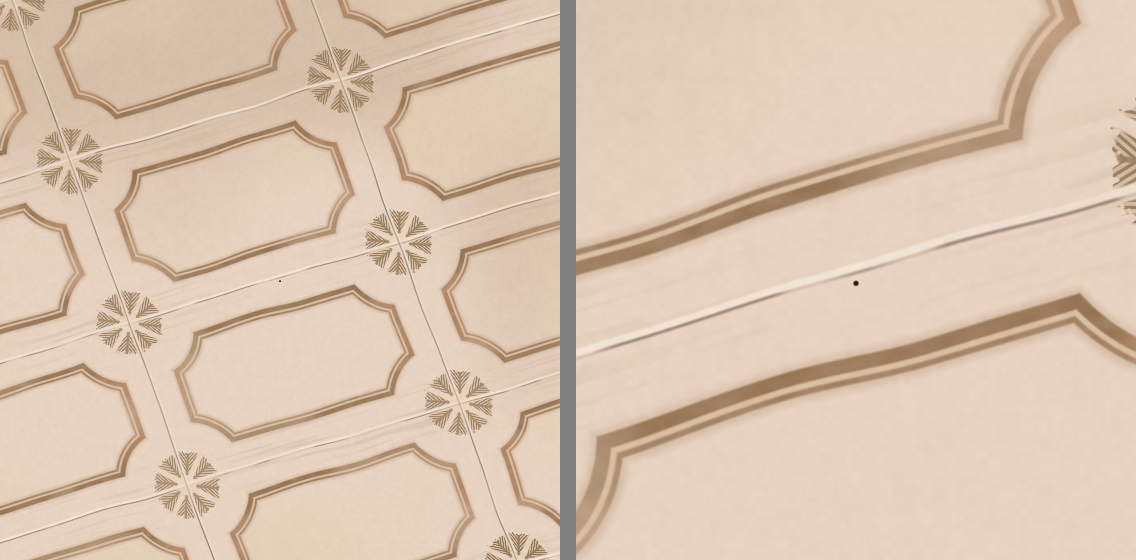
Left, the full canvas; right, a detail of the centre.
Write a Shadertoy shader that draws this pattern.

```glsl
// Cream tiles on a tilted, slightly skewed lattice: each holds a bevelled brown frame
// with scooped corners, and feathered rosettes sit where the seams cross.
// Frames are distance functions; sine-hash noise bends, fades and stains them.

float hash(vec2 p) {
    return fract(sin(dot(p, vec2(127.1, 311.7))) * 43758.5453);
}

float noise(vec2 p) {
    vec2 i = floor(p), f = fract(p);
    f = f * f * (3.0 - 2.0 * f);
    return mix(mix(hash(i), hash(i + vec2(1, 0)), f.x),
               mix(hash(i + vec2(0, 1)), hash(i + vec2(1, 1)), f.x), f.y);
}

// Soft stripe covering lo < x < hi
float stripe(float x, float lo, float hi, float blur) {
    return smoothstep(lo - blur, lo + blur, x) - smoothstep(hi - blur, hi + blur, x);
}

// Rectangle with a shallow arc scooped from every corner
float frameDistance(vec2 p, vec2 halfSize) {
    vec2 q = abs(p) - halfSize;
    return max(max(q.x, q.y), 0.098 - length(q - 0.035));
}

// Eight fringed leaves around a pale star
float rosette(vec2 p, float blur) {
    const float sector = 0.785398;
    float angle = mod(atan(p.y, p.x), sector) - 0.5 * sector;
    float along = length(p) * cos(angle);
    float across = abs(length(p) * sin(angle));
    float fringe = 0.007 * noise(p * 330.0);
    float leaf = stripe(along, 0.017, 0.053 + fringe, blur);
    leaf *= 1.0 - smoothstep(-blur, blur, across - 0.42 * (along - 0.013));
    float barbs = smoothstep(-0.5, 0.7, sin((along - 1.3 * across) * 900.0));
    float stem = 1.0 - smoothstep(0.001, 0.001 + 2.0 * blur, across);
    return leaf * max(0.25 + 0.65 * barbs, 0.8 * stem);
}

void mainImage(out vec4 fragColor, in vec2 fragCoord) {
    vec2 uv = fragCoord / iResolution.y;
    float blur = max(0.0011, 0.75 / iResolution.y);

    // Lattice coordinates, gently warped
    vec2 warp = vec2(noise(uv * 11.0), noise(uv * 11.0 + 40.0)) - 0.5;
    mat2 lattice = mat2(0.483, 0.146, -0.105, 0.289);
    vec2 grid = inverse(lattice) * (uv + 0.006 * warp - vec2(0.335, 0.134));
    vec2 tileSize = vec2(0.505, 0.3075);
    vec2 cell = floor(grid);
    vec2 panel = (grid - cell - 0.5) * tileSize;
    vec2 crossing = (grid - floor(grid + 0.5)) * tileSize;
    vec2 flat2 = grid * tileSize;

    // Glazed ground: pink cream with tan shade and warm yellow patches
    vec3 col = vec3(0.905, 0.825, 0.755);
    float shade = 0.5 * noise(uv * 3.2 + 7.0) + 0.6 * uv.y - 0.12 * uv.x;
    col = mix(col, vec3(0.84, 0.75, 0.66), smoothstep(0.4, 0.78, shade));

    vec2 halfSize = vec2(0.2095, 0.107) + 0.003 * (hash(cell) - 0.5);
    float inset = -frameDistance(panel, halfSize);
    float inside = smoothstep(0.01, 0.03, inset);
    float yellow = smoothstep(0.35, 0.75, noise(uv * 4.0 + 21.0) + 0.2 * uv.x - 0.1);
    col = mix(col, vec3(0.89, 0.81, 0.69), 0.65 * inside * yellow);

    // Faint rubbed streaks beside the long seams
    float streak = smoothstep(0.55, 0.9, noise(flat2 * vec2(9.0, 240.0)));
    float nearSeam = 1.0 - smoothstep(0.02, 0.07, abs(crossing.y));
    col = mix(col, vec3(0.76, 0.64, 0.56), 0.35 * streak * nearSeam * noise(uv * 8.0));

    // Frame: wide outer band, pale ridge, thin inner line
    vec2 edge = abs(panel) - halfSize;
    float sideways = smoothstep(-0.03, 0.02, edge.x - edge.y);
    vec3 brown = mix(vec3(0.59, 0.46, 0.33), vec3(0.68, 0.52, 0.39), sideways);
    float wear = 0.65 + 0.35 * smoothstep(0.2, 0.55, noise(flat2 * 14.0 + 3.0));
    wear *= 0.88 + 0.24 * noise(flat2 * vec2(60.0, 130.0));
    float halo = stripe(inset, -0.003, 0.019, 0.004);
    col = mix(col, vec3(0.76, 0.64, 0.53), 0.45 * halo);
    col = mix(col, brown, 0.92 * wear * stripe(inset, 0.0, 0.0085, blur));
    col = mix(col, vec3(0.86, 0.75, 0.62), 0.75 * stripe(inset, 0.009, 0.0115, blur));
    col = mix(col, brown, 0.8 * wear * stripe(inset, 0.012, 0.0155, blur));

    // Long seams: white ridge with a broken dark line under it
    float ridge = stripe(crossing.y, -0.001, 0.0035, blur);
    float ridgeWear = 0.4 + 0.5 * noise(flat2 * vec2(7.0, 2.0));
    col = mix(col, vec3(0.97, 0.92, 0.87), ridge * ridgeWear);
    float crack = stripe(crossing.y, -0.0027, -0.0008, blur);
    float broken = smoothstep(0.25, 0.6, noise(flat2 * vec2(28.0, 3.0)));
    col = mix(col, vec3(0.56, 0.46, 0.39), crack * (0.2 + 0.6 * broken));

    // Short seams: fine grey line with a light lip
    col = mix(col, vec3(0.95, 0.89, 0.83), 0.5 * stripe(crossing.x, 0.001, 0.004, blur));
    float seamFade = 0.55 + 0.4 * noise(flat2 * 17.0);
    col = mix(col, vec3(0.49, 0.43, 0.39), seamFade * stripe(crossing.x, -0.0013, 0.0008, blur));

    // Rosettes, each printed a little lighter or darker
    float ink = 0.75 + 0.2 * hash(floor(grid + 0.5));
    float star = 1.0 - smoothstep(0.012, 0.05, length(crossing));
    col = mix(col, vec3(0.93, 0.85, 0.75), 0.35 * star);
    col = mix(col, vec3(0.53, 0.41, 0.27), ink * rosette(crossing, blur));

    // Fine grain and one dark chip in the glaze
    col += 0.018 * (noise(uv * 260.0) - 0.5) + 0.012 * (noise(uv * 70.0) - 0.5);
    float chip = 1.0 - smoothstep(0.0008, 0.0022, length(uv - vec2(0.5, 0.498)));
    col = mix(col, vec3(0.12, 0.09, 0.07), chip);

    fragColor = vec4(clamp(col, 0.0, 1.0), 1.0);
}
```
